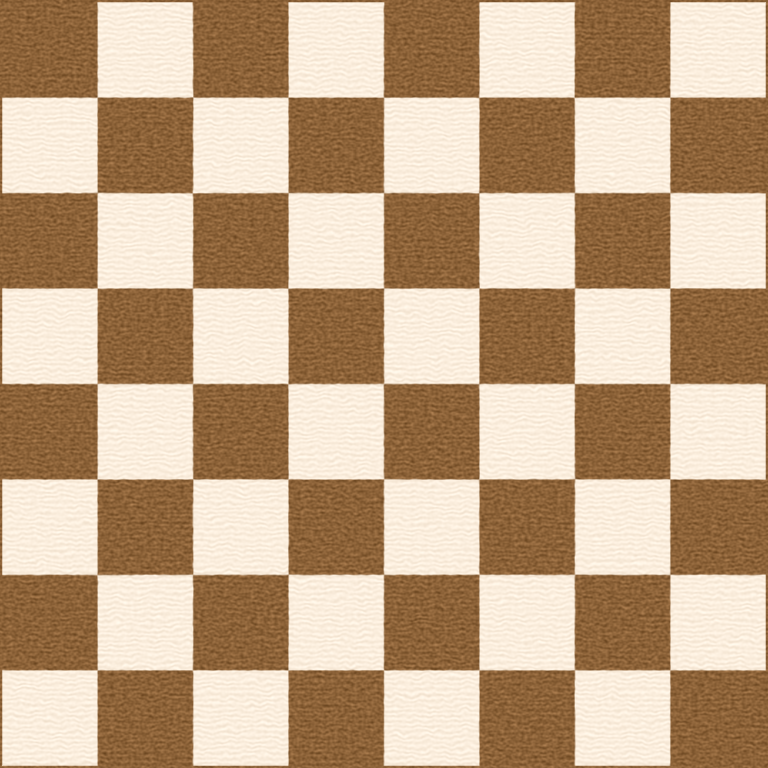
Write a WebGL 2 fragment shader that draws this pattern.

```glsl
#version 300 es
precision highp float;
// Brown and cream checkerboard, eight by eight, on finely ribbed woven paper.
// Signed stripes on each axis are multiplied into squares inside a thin brown frame;
// wavy ribs and fibre grain come from gradient noise that wraps at the canvas edge.

uniform vec2 u_resolution;
out vec4 fragColor;

const float TAU = 6.283185;
const float CELLS = 8.0;
const float FRAME = 0.0029;
const float RIBS = 144.0;
const vec3 BROWN = vec3(0.548, 0.384, 0.219);
const vec3 CREAM = vec3(0.984, 0.933, 0.868);
const vec3 BROWN_RELIEF = vec3(0.062, 0.053, 0.045);
const vec3 CREAM_RELIEF = vec3(0.023, 0.029, 0.036);

// Integer hash to a unit gradient
vec2 gradientAt(vec2 node, uint seed) {
    uvec2 n = uvec2(node);
    uint h = n.x * 1597u + n.y * 51749u + seed * 7919u;
    h = (h ^ (h >> 16)) * 73244475u;
    h = (h ^ (h >> 15)) * 73244475u;
    h ^= h >> 16;
    float angle = TAU * float(h & 65535u) / 65536.0;
    return vec2(cos(angle), sin(angle));
}

// Gradient noise with a whole number of lattice cells across the canvas
float wrapNoise(vec2 uv, vec2 period, uint seed) {
    vec2 p = uv * period;
    vec2 i = floor(p);
    vec2 f = p - i;
    vec2 lo = mod(i, period);
    vec2 hi = mod(i + 1.0, period);
    vec2 w = f * f * f * (f * (f * 6.0 - 15.0) + 10.0);
    float a = dot(gradientAt(lo, seed), f);
    float b = dot(gradientAt(vec2(hi.x, lo.y), seed), f - vec2(1.0, 0.0));
    float c = dot(gradientAt(vec2(lo.x, hi.y), seed), f - vec2(0.0, 1.0));
    float d = dot(gradientAt(hi, seed), f - 1.0);
    return mix(mix(a, b, w.x), mix(c, d, w.x), w.y);
}

// Alternating +1 / -1 stripes, softened only at the inner cell edges
vec2 stripes(vec2 uv, float soft) {
    float cell = (1.0 - 2.0 * FRAME) / CELLS;
    vec2 p = (uv - FRAME) / cell;
    vec2 edge = clamp(floor(p + 0.5), 1.0, CELLS - 1.0);
    vec2 parity = 1.0 - 2.0 * mod(edge, 2.0);
    return parity * clamp((p - edge) * cell / soft, -1.0, 1.0);
}

// Coverage of the area inside the brown frame
float insideFrame(vec2 uv, float soft) {
    vec2 border = min(uv, 1.0 - uv);
    return smoothstep(FRAME - soft, FRAME + soft, min(border.x, border.y));
}

// Horizontal ribs, bent and faded by noise
float ribRelief(vec2 uv) {
    float bend = 0.75 * wrapNoise(uv, vec2(42.0, 30.0), 1u)
               + 0.55 * wrapNoise(uv, vec2(96.0, 72.0), 2u);
    float strength = 1.0 + 1.1 * wrapNoise(uv, vec2(56.0, 80.0), 3u);
    return strength * sin(TAU * (RIBS * uv.y + bend));
}

// Fine fibres, slightly longer across than down
float fibreGrain(vec2 uv) {
    return 2.2 * wrapNoise(uv, vec2(230.0, 290.0), 4u)
         + 1.5 * wrapNoise(uv, vec2(120.0, 190.0), 5u);
}

void main() {
    vec2 uv = gl_FragCoord.xy / u_resolution;
    float soft = max(0.0011, 0.6 / min(u_resolution.x, u_resolution.y));

    // Squares with slightly uneven edges
    float unevenness = 0.0008 * wrapNoise(uv, vec2(110.0), 6u);
    vec2 side = stripes(uv + unevenness, soft);
    float cream = (0.5 + 0.5 * side.x * side.y) * insideFrame(uv, soft);

    // Ribs dominate on cream, grain on brown
    float rib = ribRelief(uv);
    float grain = fibreGrain(uv);
    vec3 brownPaper = BROWN + BROWN_RELIEF * (0.5 * rib + 0.85 * grain);
    vec3 creamPaper = CREAM + CREAM_RELIEF * (0.85 * rib + 0.4 * grain);

    fragColor = vec4(clamp(mix(brownPaper, creamPaper, cream), 0.0, 1.0), 1.0);
}
```
